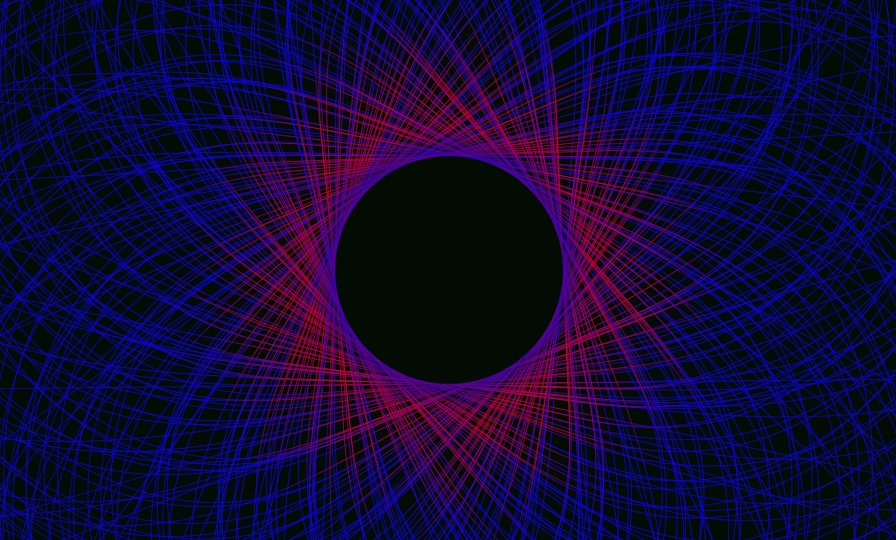
Write a Shadertoy shader that draws this background.

```glsl
// A dark disc ringed by hundreds of fine tangent threads, red near the rim and blue far out.
#define HOLE_RADIUS 0.211
#define LAYERS 10
#define THREADS 30.0
#define THREAD_WIDTH 0.0021
#define THREAD_OPACITY 0.72
#define SWIRL 0.24
#define SWIRL_START 0.34
#define RED_END 0.48
#define BLUE_SHARE 0.25

const float TAU = 6.2831853;
const vec3 BACKGROUND = vec3(0.008, 0.048, 0.008);
const vec3 BLUE = vec3(0.05, 0.01, 0.86);
const vec3 RED = vec3(0.76, 0.0, 0.20);

float hash(vec2 p) {
    return fract(sin(dot(p, vec2(127.1, 311.7))) * 4375.85);
}

// Red share along a thread: violet at the rim, red just outside, then blue.
float redness(float radius, float shift) {
    float rise = mix(0.42, 1.0, smoothstep(HOLE_RADIUS, HOLE_RADIUS + 0.06, radius));
    return rise * (1.0 - smoothstep(0.25, RED_END, radius + shift));
}

void mainImage(out vec4 fragColor, in vec2 fragCoord) {
    vec2 p = (fragCoord - 0.5 * iResolution.xy) / iResolution.y - vec2(0.002, 0.0);
    float pixel = 1.0 / iResolution.y;
    float radius = length(p);
    float angle = atan(p.y, p.x);

    // Threads keep their total light when thinner than a pixel.
    float reach = max(THREAD_WIDTH, pixel);
    float strength = THREAD_OPACITY * min(1.0, THREAD_WIDTH / pixel);

    // Threads fade slightly at the crowded rim and toward the corners.
    strength *= mix(0.62, 1.0, smoothstep(HOLE_RADIUS, HOLE_RADIUS + 0.05, radius));
    strength *= 1.0 - 0.15 * smoothstep(0.5, 0.95, radius);

    // Angle travelled since the tangent point, and its slope.
    float r = max(radius, HOLE_RADIUS + 0.0005);
    float tangentAngle = acos(HOLE_RADIUS / r);
    float tangentSlope = HOLE_RADIUS / sqrt(r * r - HOLE_RADIUS * HOLE_RADIUS);
    float outside = max(r - SWIRL_START, 0.0);

    vec3 color = BACKGROUND;
    for (int layer = 0; layer < LAYERS; layer++) {
        float level = float(layer);
        float bend = SWIRL * level;
        float travel = tangentAngle + bend * outside * outside;
        float slope = tangentSlope + 2.0 * bend * outside * r;
        float toDistance = r * TAU / THREADS / sqrt(1.0 + slope * slope);
        float turn = hash(vec2(level, 5.0));

        // Both halves of each thread, winding either way round.
        for (float side = -1.0; side < 2.0; side += 2.0) {
            float slot = (angle + side * travel) / TAU * THREADS + turn;
            for (float neighbor = -1.0; neighbor < 2.0; neighbor++) {
                float cell = floor(slot) + neighbor;
                vec2 seed = vec2(mod(cell, THREADS), level + 1.0);
                float offset = abs(slot - cell - hash(seed));
                float cover = strength * (1.0 - smoothstep(0.0, reach, offset * toDistance));
                float shift = 0.2 * (hash(seed + 17.0) - 0.5);
                float warm = mix(0.25, 1.0, step(BLUE_SHARE, hash(seed + 41.0)));
                vec3 thread = mix(BLUE, RED, warm * redness(radius, shift));
                color = mix(color, thread, cover);
            }
        }
    }

    // Clear the central disc.
    float rim = smoothstep(-pixel, pixel, radius - HOLE_RADIUS);
    fragColor = vec4(mix(BACKGROUND, color, rim), 1.0);
}
```
